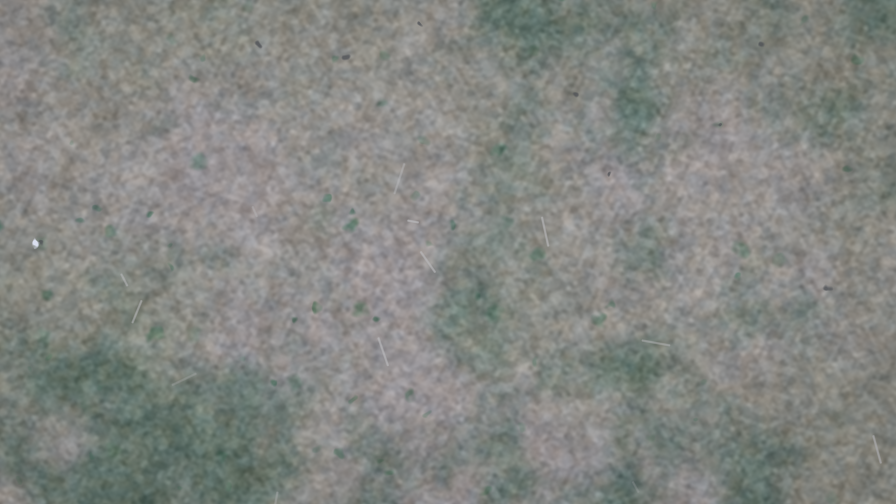
This texture is drawn by a WebGL 2 fragment shader. Its source:

```glsl
#version 300 es
precision highp float;
// Dry, faded lawn seen from above: fine matted blades, green patches, tufts and loose straws.
uniform vec2 u_resolution;
out vec4 fragColor;

const vec3 DRY_PINK = vec3(0.580, 0.562, 0.570);
const vec3 DRY_OLIVE = vec3(0.530, 0.532, 0.505);
const vec3 GREEN = vec3(0.355, 0.435, 0.395);
const vec3 TUFT_GREEN = vec3(0.330, 0.440, 0.380);
const vec3 STRAW = vec3(0.72, 0.72, 0.73);
const vec3 FLECK = vec3(0.86, 0.88, 0.94);
const vec3 SPECK = vec3(0.30, 0.31, 0.33);
const float BLADE_SCALE = 62.0;     // blades per canvas height, lengthwise
const float BLADE_CONTRAST = 0.125;
const float TINT_CONTRAST = 0.035;
const float MOTTLE_CONTRAST = 0.11;
const float TUFT_CELL = 0.095;
const float TUFT_DENSITY = 0.42;
const float STRAW_CELL = 0.27;
const float STRAW_DENSITY = 0.40;
const float VIGNETTE = 0.10;

float hash(vec2 p) {
    vec3 q = fract(vec3(p.xyx) * 0.1031);
    q += dot(q, q.yzx + 33.33);
    return fract((q.x + q.y) * q.z);
}

float noise(vec2 p) {
    vec2 i = floor(p), f = fract(p);
    f = f * f * (3.0 - 2.0 * f);
    float low = mix(hash(i), hash(i + vec2(1, 0)), f.x);
    float high = mix(hash(i + vec2(0, 1)), hash(i + vec2(1, 1)), f.x);
    return mix(low, high, f.y);
}

mat2 rotation(float a) { return mat2(cos(a), sin(a), -sin(a), cos(a)); }

float fbm(vec2 p) {
    float sum = 0.0, amplitude = 0.5;
    for (int k = 0; k < 5; k++) {
        sum += amplitude * noise(p);
        p = rotation(0.65) * p * 2.03 + 17.3;
        amplitude *= 0.52;
    }
    return sum;
}

// Short streaks in several directions, centred on zero
float blades(vec2 p) {
    float sum = 0.0;
    for (int k = 0; k < 4; k++) {
        float angle = 0.45 + 0.72 * float(k);
        vec2 q = rotation(angle) * p * BLADE_SCALE * vec2(1.0, 1.0);
        sum += noise(q * vec2(2.1, 0.85) + 41.0 * float(k)) - 0.5;
    }
    return 0.55 * sum;
}

float blob(vec2 p, vec2 centre, vec2 radius) {
    vec2 d = (p - centre) / radius;
    return exp(-dot(d, d));
}

// Broad layout of the living grass, broken up by noise
float greenCover(vec2 p) {
    float c = 0.82 * blob(p, vec2(0.33, 0.06), vec2(0.38, 0.17));
    c += 0.62 * blob(p, vec2(0.20, 0.36), vec2(0.14, 0.13));
    c += 0.58 * blob(p, vec2(0.95, 0.38), vec2(0.10, 0.20));
    c += 0.60 * blob(p, vec2(1.05, 0.93), vec2(0.16, 0.14));
    c += 0.48 * blob(p, vec2(1.29, 0.75), vec2(0.08, 0.34));
    c += 0.48 * blob(p, vec2(1.34, 0.27), vec2(0.14, 0.09));
    c += 0.48 * blob(p, vec2(1.66, 0.95), vec2(0.24, 0.24));
    c += 0.45 * blob(p, vec2(1.35, 0.00), vec2(0.50, 0.12));
    return smoothstep(0.12, 1.12, c + 1.7 * (fbm(p * 8.0) - 0.46));
}

// x: green tufts, y: dark specks
vec2 tufts(vec2 p) {
    vec2 cover = vec2(0.0), home = floor(p / TUFT_CELL);
    vec2 wobble = 0.012 * (vec2(noise(p * 75.0), noise(p * 75.0 + 31.0)) - 0.5);
    for (int k = 0; k < 9; k++) {
        vec2 cell = home + vec2(k % 3 - 1, k / 3 - 1);
        vec2 centre = (cell + vec2(hash(cell + 3.1), hash(cell + 8.7))) * TUFT_CELL;
        float density = TUFT_DENSITY * mix(1.0, 0.4, smoothstep(0.8, 1.3, centre.x));
        float present = step(hash(cell + 15.2), density);
        float radius = mix(0.007, 0.019, pow(hash(cell + 21.4), 2.0));
        float d = length(p + wobble - centre);
        float strength = mix(0.3, 0.85, hash(cell + 27.9));
        cover.x = max(cover.x, present * strength * (1.0 - smoothstep(0.35 * radius, 1.25 * radius, d)));
        float speck = step(0.965, hash(cell + 33.6));
        cover.y = max(cover.y, speck * (1.0 - smoothstep(0.002, 0.007, d)));
    }
    return cover;
}

float straws(vec2 p, float pixel) {
    float cover = 0.0;
    vec2 home = floor(p / STRAW_CELL);
    for (int k = 0; k < 9; k++) {
        vec2 cell = home + vec2(k % 3 - 1, k / 3 - 1);
        vec2 centre = (cell + vec2(hash(cell + 51.3), hash(cell + 57.8))) * STRAW_CELL;
        vec2 q = rotation(6.2832 * hash(cell + 63.1)) * (p - centre);
        q.x -= clamp(q.x, -1.0, 1.0) * 0.0;
        float halfLength = mix(0.009, 0.030, hash(cell + 69.5));
        float d = length(vec2(max(abs(q.x) - halfLength, 0.0), q.y));
        float line = 1.0 - smoothstep(0.0004, 0.0018 + pixel, d);
        float strength = mix(0.25, 0.75, hash(cell + 81.7));
        cover = max(cover, line * strength * step(hash(cell + 75.2), STRAW_DENSITY));
    }
    return cover;
}

void main() {
    vec2 p = gl_FragCoord.xy / u_resolution.y;
    vec2 uv = gl_FragCoord.xy / u_resolution;

    // Dry ground, more olive towards the sides
    float olive = smoothstep(0.25, 0.75, fbm(p * 3.0 + 9.0) + 0.8 * abs(uv.x - 0.45) - 0.2);
    vec3 colour = mix(DRY_PINK, DRY_OLIVE, olive);

    // Living grass
    vec2 tuft = tufts(p);
    colour = mix(colour, GREEN, 0.85 * greenCover(p));
    colour = mix(colour, TUFT_GREEN, tuft.x);

    // Blade texture and slight warm and cool tints
    colour += BLADE_CONTRAST * blades(p) + MOTTLE_CONTRAST * (fbm(p * 22.0 + 5.0) - 0.48);
    colour += TINT_CONTRAST * (noise(p * 48.0 + 70.0) - 0.5) * vec3(1.0, 0.1, -0.8);

    // Loose bits on top
    colour = mix(colour, SPECK, 0.75 * tuft.y);
    colour = mix(colour, STRAW, straws(p, 1.0 / u_resolution.y));
    float fleck = length((p - vec2(0.07, 0.517)) * vec2(1.0, 0.8)) + 0.006 * (noise(p * 160.0) - 0.5);
    colour = mix(colour, FLECK, 1.0 - smoothstep(0.003, 0.008, fleck));

    vec2 off = uv - vec2(0.48, 0.55);
    colour *= 1.02 - VIGNETTE * smoothstep(0.05, 0.5, dot(off, off));
    fragColor = vec4(colour, 1.0);
}
```
